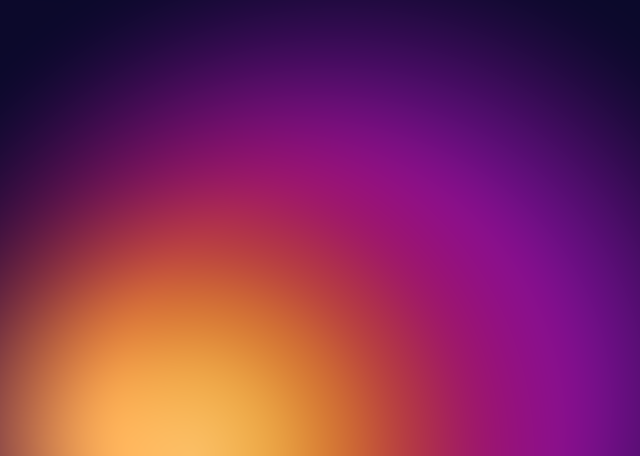
Reproduce this background procedurally as a WebGL 2 fragment shader.

```glsl
#version 300 es
precision highp float;
// Draws a blurred sunset glow: amber low on the left, through magenta and violet to navy corners.

uniform vec2 u_resolution;
out vec4 fragColor;

// Soft colour ramp: evenly spaced stops blended with bell-shaped weights.
vec3 glowRamp(float radius) {
    vec3 stops[7] = vec3[7](
        vec3(0.96, 0.75, 0.39),  // pale amber
        vec3(0.93, 0.68, 0.27),  // amber
        vec3(0.83, 0.46, 0.18),  // orange
        vec3(0.70, 0.21, 0.25),  // red
        vec3(0.61, 0.07, 0.44),  // magenta
        vec3(0.55, 0.06, 0.56),  // purple
        vec3(0.46, 0.06, 0.57)   // violet
    );
    vec3 sum = vec3(0.0);
    float total = 0.0;
    for (int i = 0; i < 7; i++) {
        float offset = (radius - 0.16 * float(i)) / 0.13;
        float weight = exp(-offset * offset);
        sum += weight * stops[i];
        total += weight;
    }
    return sum / total;
}

void main() {
    // Canvas height is one unit.
    vec2 p = gl_FragCoord.xy / u_resolution.y;

    // Warm core on the lower edge, stretched towards the left.
    vec2 fromCore = p - vec2(0.42, 0.0);
    fromCore.x *= fromCore.x < 0.0 ? 0.7 : 1.0;
    vec3 glow = glowRamp(length(fromCore));

    // A wide round falloff sinks the glow into navy.
    float falloff = 1.0 - smoothstep(0.46, 1.07, distance(p, vec2(0.745, 0.11)));
    vec3 color = mix(vec3(0.045, 0.035, 0.17), glow, falloff);

    // Mauve haze in the lower left corner.
    color += vec3(0.11, 0.03, 0.09) * exp(-7.0 * dot(p, p));

    fragColor = vec4(color, 1.0);
}
```
